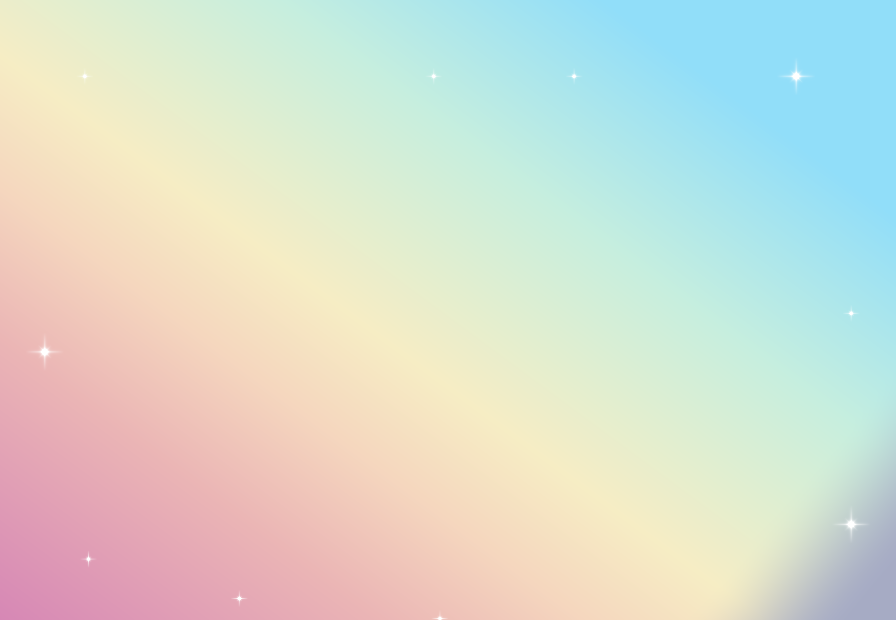
This background is drawn by a Shadertoy shader. Its source:

```glsl
// Pastel diagonal rainbow gradient with a lavender corner and a ring of sparkles.
#define SWEEP_DIR vec2(0.595, 0.804)
#define CORNER_DIR vec2(0.77, -0.64)
#define CORNER_FADE vec2(0.85, 1.06)
#define STAR_COUNT 10
#define STAR_STEP 0.8
#define STAR_DRIFT 0.38
#define RING_SIZE vec2(0.45, 0.377)
#define BIG_STAR 0.031
#define SMALL_STAR 0.014

const vec3 ORCHID   = vec3(0.84, 0.53, 0.71);
const vec3 ROSE     = vec3(0.92, 0.71, 0.71);
const vec3 PEACH    = vec3(0.96, 0.84, 0.745);
const vec3 CREAM    = vec3(0.965, 0.93, 0.77);
const vec3 MINT     = vec3(0.78, 0.935, 0.87);
const vec3 SKY      = vec3(0.57, 0.87, 0.975);
const vec3 LAVENDER = vec3(0.65, 0.67, 0.77);

float ramp(float a, float b, float x) {
    return clamp((x - a) / (b - a), 0.0, 1.0);
}

// Colour along the diagonal, from lower left to upper right
vec3 rainbow(float t) {
    vec3 c = mix(ORCHID, ROSE, ramp(0.0, 0.364, t));
    c = mix(c, PEACH, ramp(0.364, 0.56, t));
    c = mix(c, CREAM, ramp(0.56, 0.733, t));
    c = mix(c, MINT, ramp(0.733, 1.065, t));
    return mix(c, SKY, ramp(1.065, 1.38, t));
}

// One coordinate of a walk around a square of perimeter 8
float squareWave(float s) {
    return clamp(abs(mod(s, 8.0) - 4.0) - 2.0, -1.0, 1.0);
}

// Sparkle centre: uneven steps around a frame that sags at the bottom
vec2 starCentre(float i, float aspect) {
    float s = STAR_STEP * i - 0.04 + STAR_DRIFT * cos(1.366 * (i - 1.1));
    vec2 q = vec2(squareWave(s), squareWave(s - 2.0));
    q.y += 0.32 * min(q.y, 0.0) * (1.0 - q.x * q.x);
    return vec2(0.5 * aspect, 0.5) + q * RING_SIZE * vec2(aspect, 1.0);
}

// Tapered ray along x
float ray(vec2 d, float len, float width) {
    float taper = max(1.0 - abs(d.x) / len, 0.0);
    return taper * exp(-abs(d.y) / width);
}

float sparkle(vec2 d, float size, float pixel) {
    float width = max(0.05 * size, 0.5 * pixel);
    vec2 diag = vec2(d.x + d.y, d.y - d.x) * 0.7071;
    float rays = ray(d, size, width) + ray(d.yx, size, width);
    rays += 0.6 * (ray(diag, 0.5 * size, width) + ray(diag.yx, 0.5 * size, width));
    float core = exp(-dot(d, d) / (0.035 * size * size));
    return min(rays + core, 1.0);
}

void mainImage(out vec4 fragColor, in vec2 fragCoord) {
    vec2 p = fragCoord / iResolution.y;
    float aspect = iResolution.x / iResolution.y;
    float pixel = 1.0 / iResolution.y;

    // Background and shaded corner
    vec3 col = rainbow(dot(p, SWEEP_DIR));
    float corner = smoothstep(CORNER_FADE.x, CORNER_FADE.y, dot(p, CORNER_DIR));
    col = mix(col, LAVENDER, corner);

    // Sparkles, every fourth one large
    for (int i = 0; i < STAR_COUNT; i++) {
        float size = i % 4 == 1 ? BIG_STAR : SMALL_STAR;
        vec2 d = p - starCentre(float(i), aspect);
        col = mix(col, vec3(1.0), sparkle(d, size, pixel));
    }
    fragColor = vec4(col, 1.0);
}
```
